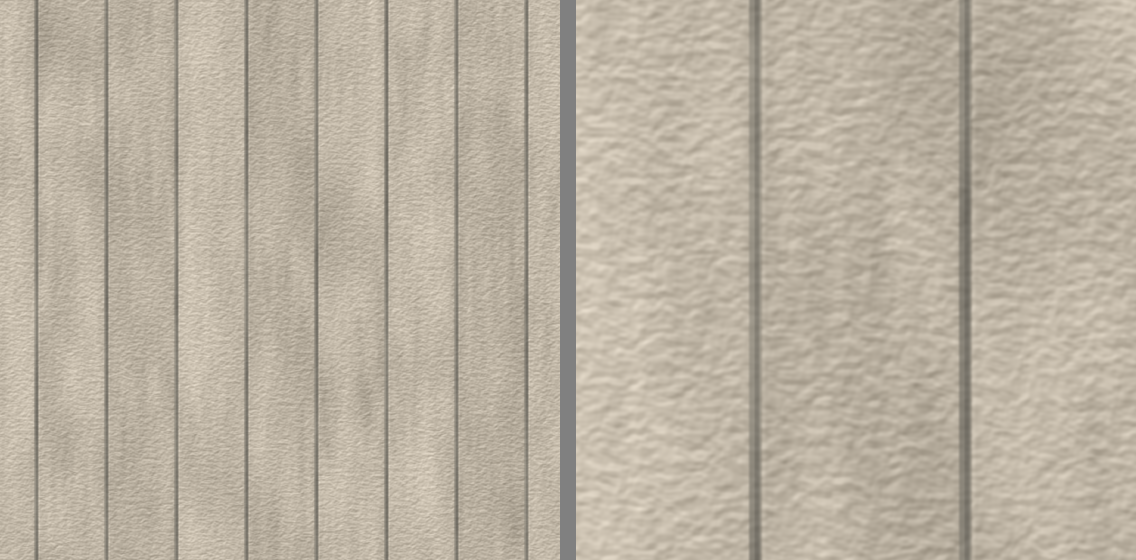
Left: the whole. Right: its middle third, enlarged.
Give the GLSL for this texture, as a WebGL 2 fragment shader.

```glsl
#version 300 es
precision highp float;

#define PLANKS 8.0
#define GROOVE_SHIFT 0.52
#define GROOVE_HALF 0.0036
#define RELIEF 0.17
#define STAIN_BASE 0.36
#define PLANK_CONTRAST 0.13
#define LIGHT_TONE vec3(0.805, 0.765, 0.700)
#define STAIN_TONE vec3(0.645, 0.610, 0.550)
#define GROOVE_TONE vec3(0.545, 0.525, 0.480)
#define CORE_TONE vec3(0.430, 0.415, 0.380)

uniform vec2 u_resolution;
out vec4 fragColor;

const float TAU = 6.2831853;

float hash(vec2 cell, float seed) {
    uvec3 q = uvec3(cell, seed) * uvec3(1597334677u, 3812015801u, 2798796415u);
    uint n = (q.x ^ q.y ^ q.z) * 1597334677u;
    n = (n ^ (n >> 15)) * 2246822519u;
    n ^= n >> 13;
    return float(n >> 8) / 16777216.0;
}

// Dot product of a random unit gradient with the offset from its corner
float corner(vec2 cell, vec2 offset, vec2 period, float seed) {
    float angle = TAU * hash(mod(cell, period), seed);
    return dot(vec2(cos(angle), sin(angle)), offset);
}

// Gradient noise that wraps after a whole number of cells
float noise(vec2 uv, vec2 period, float seed) {
    vec2 p = uv * period;
    vec2 i = floor(p), f = p - i;
    vec2 w = f * f * f * (f * (f * 6.0 - 15.0) + 10.0);
    vec2 e = vec2(1.0, 0.0);
    float low = mix(corner(i, f, period, seed),
                    corner(i + e, f - e, period, seed), w.x);
    float high = mix(corner(i + e.yx, f - e.yx, period, seed),
                     corner(i + 1.0, f - 1.0, period, seed), w.x);
    return mix(low, high, w.y);
}

float fbm(vec2 uv, vec2 period, float seed) {
    float sum = 0.0, gain = 1.0;
    for (int k = 0; k < 4; k++) {
        sum += gain * noise(uv, period, seed + float(k));
        period *= 2.0;
        gain *= 0.55;
    }
    return sum;
}

// Fine plaster bumps, a little wider than tall
float plasterHeight(vec2 uv) {
    vec2 bend = 0.002 * vec2(noise(uv, vec2(60.0), 3.0), noise(uv, vec2(48.0), 4.0));
    return noise(uv + bend, vec2(96.0, 136.0), 5.0)
         + 0.55 * noise(uv + bend, vec2(180.0, 236.0), 6.0);
}

// Soft weathering: plank tone, clouds and vertical streaks
float stainAmount(vec2 uv, float plank) {
    float seed = 20.0 + 10.0 * plank;
    float tone = -PLANK_CONTRAST * cos(TAU * 3.0 * (plank - 2.0) / PLANKS);
    float clouds = 0.36 * fbm(uv, vec2(7.0, 4.0), 11.0)
                 + 0.30 * fbm(uv, vec2(16.0, 4.0), seed);
    float streaks = 0.22 * noise(uv, vec2(40.0, 5.0), seed + 5.0)
                  + 0.20 * noise(uv, vec2(88.0, 9.0), seed + 6.0);
    float fade = smoothstep(-0.3, 0.4, noise(uv, vec2(8.0, 5.0), seed + 7.0));
    float mottle = 0.16 * noise(uv, vec2(120.0, 72.0), 8.0);
    return clamp(STAIN_BASE + tone + clouds + streaks * (0.4 + fade) + mottle, 0.0, 1.1);
}

void main() {
    vec2 uv = gl_FragCoord.xy / u_resolution;
    float pixel = 1.0 / u_resolution.x;

    // Plank index and signed distance to the nearest groove
    float across = uv.x * PLANKS - GROOVE_SHIFT;
    float plank = mod(floor(across), PLANKS);
    float d = (across - round(across)) / PLANKS;

    // Stained plaster lit from above and slightly from the left
    vec3 color = mix(LIGHT_TONE, STAIN_TONE, stainAmount(uv, plank));
    float slope = plasterHeight(uv) - plasterHeight(uv + vec2(-0.0006, 0.0016));
    color += RELIEF * slope;

    // Dirt beside the groove and a pale lip on its right
    color *= 1.0 - 0.07 * exp(-abs(d) / 0.006);
    color += 0.035 * exp(-pow((d - GROOVE_HALF - 0.0016) / 0.0013, 2.0));

    // Groove with a darker core that varies along its length
    float wear = noise(uv, vec2(8.0, 6.0), 13.0) + 0.5 * noise(uv, vec2(16.0, 23.0), 14.0);
    float soft = max(pixel, 0.0012);
    float groove = 1.0 - smoothstep(GROOVE_HALF - soft, GROOVE_HALF + soft, abs(d));
    float core = 1.0 - smoothstep(0.0004, 0.0010 + soft, abs(d - 0.0010));
    vec3 channel = mix(GROOVE_TONE, CORE_TONE, core * 0.75) * (1.0 + 0.22 * wear);
    color = mix(color, channel + 0.25 * RELIEF * slope, groove * 0.92);

    fragColor = vec4(color, 1.0);
}
```
